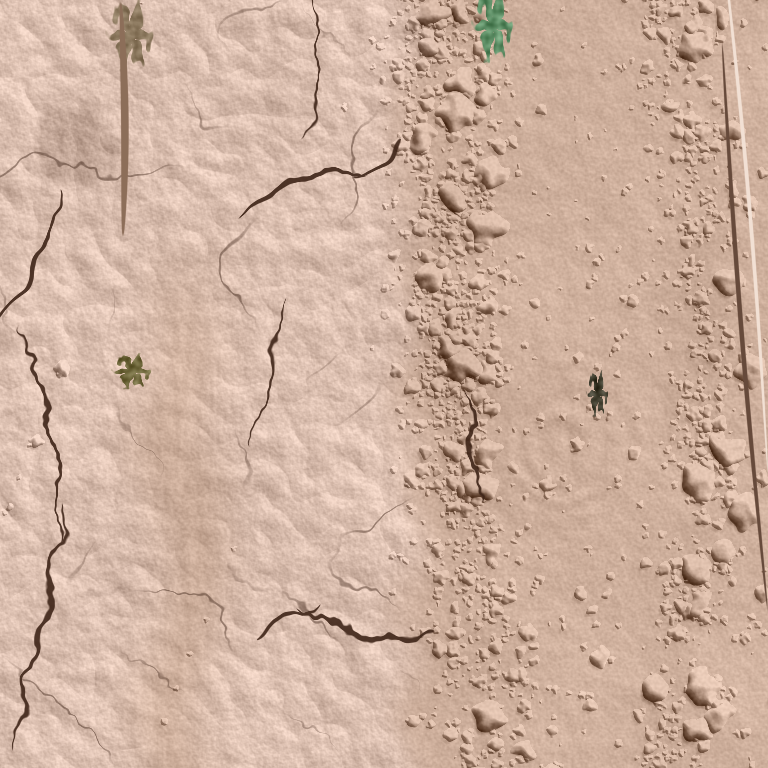
Write a three.js fragment shader that draws this texture.

```glsl
varying vec2 vUv;

float hash(vec2 p) { return fract(sin(dot(p, vec2(127.1, 311.7))) * 43758.5); }

float cornerSlope(vec2 cell, vec2 offset) {
  float angle = 6.2832 * hash(cell);
  return dot(vec2(cos(angle), sin(angle)), offset);
}

float noise(vec2 p) {
  vec2 i = floor(p), f = p - i, e = vec2(1.0, 0.0);
  vec2 u = f * f * f * (f * (f * 6.0 - 15.0) + 10.0);
  return mix(mix(cornerSlope(i, f), cornerSlope(i + e, f - e), u.x),
             mix(cornerSlope(i + e.yx, f - e.yx), cornerSlope(i + 1.0, f - 1.0), u.x), u.y);
}

float fbm(vec2 p) {
  float sum = 0.0, gain = 0.5;
  for (int i = 0; i < 5; i++) {
    sum += gain * noise(p);
    p = mat2(1.6, 1.2, -1.2, 1.6) * p + 3.7;
    gain *= 0.5;
  }
  return sum;
}

float band(float x, float centre, float width) {
  float d = (x - centre) / width;
  return exp(-d * d);
}

// Share of ground strewn with loose clods
float clodCover(vec2 p) {
  float ridge = band(p.x, 0.575 + 0.07 * pow(max(1.0 - p.y, 0.0), 3.0), 0.055) * (0.45 + 0.5 * p.y);
  float verge = band(p.x, 0.86 + 0.05 * sin(3.0 * p.y), 0.04) * 0.5;
  return (ridge + verge) * (1.0 + 1.5 * noise(p * 11.0)) + 0.04 * smoothstep(0.5, 0.6, p.x);
}

float clods(vec2 p, float scale, float share) {
  vec2 g = p * scale;
  g += 0.4 * vec2(noise(g * 1.6), noise(g * 1.6 + 31.0));
  float top = 0.0;
  for (int j = -1; j <= 1; j++) {
    for (int i = -1; i <= 1; i++) {
      vec2 cell = floor(g) + vec2(i, j);
      vec2 centre = cell + 0.2 + 0.6 * vec2(hash(cell + 5.3), hash(cell + 9.1));
      float radius = 0.2 + 0.4 * hash(cell + 2.7), d = length(g - centre) / radius;
      top = max(top, step(hash(cell + scale), share * clodCover(cell / scale)) * radius * (1.0 - d * d));
    }
  }
  return 0.6 * top / scale;
}

float crustArea(vec2 p) { return 1.0 - smoothstep(0.5, 0.57, p.x + 0.05 * noise(p * 9.0)); }

float trackArea(vec2 p) {
  return band(p.x + 0.05 * noise(p * 6.0), 0.24, 0.055) * (1.0 - smoothstep(0.5, 0.75, p.y));
}

float relief(vec2 p) {
  float crust = crustArea(p) * (1.0 - 0.7 * trackArea(p));
  float h = mix(0.0024, 0.0045, crust) * fbm(p * 25.0) + 0.005 * crust * abs(noise(p * 20.0 + 7.0));
  vec2 tread = p - vec2(0.73, 0.42);
  h += 0.0007 * sin(length(tread) * 190.0 + 5.0 * noise(p * 14.0)) * exp(-dot(tread, tread) * 130.0);
  return h + max(clods(p, 26.0, 0.6), max(clods(p, 55.0, 0.9), clods(p, 110.0, 0.9)));
}

// Tapered line between two ends, bowed sideways
float stroke(vec2 p, vec4 ends, float bow, float width) {
  vec2 span = ends.zw - ends.xy, along = normalize(span), q = p - ends.xy;
  float taper = sin(3.1416 * clamp(dot(q, along) / length(span), 0.0, 1.0));
  float d = abs(dot(q, vec2(-along.y, along.x)) - bow * taper) - width * sqrt(max(taper, 0.0));
  return (1.0 - smoothstep(-0.001, 0.001, d)) * smoothstep(0.0, 0.08, taper);
}

float cracks(vec2 p) {
  vec2 q = p + 0.018 * vec2(noise(p * 22.0), noise(p * 22.0 + 40.0)) + 0.005 * noise(p * 80.0);
  float c = stroke(q, vec4(0.31, 0.715, 0.48, 0.775), 0.02, 0.0042);
  c = max(c, stroke(q, vec4(0.46, 0.77, 0.53, 0.82), -0.005, 0.003));
  c = max(c, stroke(q, vec4(0.33, 0.17, 0.42, 0.21), 0.01, 0.003));
  c = max(c, stroke(q, vec4(0.39, 0.215, 0.565, 0.175), -0.022, 0.004));
  c = max(c, stroke(q, vec4(0.08, 0.75, -0.02, 0.57), 0.02, 0.0035));
  c = max(c, stroke(q, vec4(0.03, 0.58, 0.08, 0.29), 0.01, 0.0028));
  c = max(c, stroke(q, vec4(0.09, 0.34, 0.015, 0.02), 0.0, 0.0028));
  c = max(c, stroke(q, vec4(0.375, 0.62, 0.33, 0.42), 0.0, 0.0018));
  c = max(c, stroke(q, vec4(0.4, 1.02, 0.395, 0.81), 0.02, 0.0017));
  c = max(c, stroke(q, vec4(0.61, 0.5, 0.63, 0.35), -0.004, 0.003));
  float hairline = 1.0 - smoothstep(0.003, 0.016, abs(noise(q * 6.5 + 2.0)));
  return max(c, 0.5 * hairline * crustArea(p) * smoothstep(-0.05, 0.3, noise(p * 7.0 + 15.0)));
}

float plant(vec2 p, vec2 centre, vec2 size) {
  vec2 q = (p - centre) / size;
  float rim = 0.3 + 0.7 * abs(cos(3.0 * atan(q.y, q.x) + 2.0 * noise(q * 2.0))) + 0.3 * noise(q * 4.0);
  return 1.0 - smoothstep(rim - 0.12, rim + 0.06, length(q));
}

void main() {
  vec2 p = vUv, toLight = vec2(0.6, 0.8);
  float crust = crustArea(p), track = trackArea(p), h = relief(p);
  // Slope light and short shadows
  float slope = (h - relief(p + toLight * 0.002)) / 0.002;
  float shadow = max(relief(p + toLight * 0.008) - h - 0.0015, 0.0);
  float tone = mix(-0.005, 0.04, crust) - 0.06 * track - 0.05 * min(clodCover(p), 1.0);
  tone += clamp(0.42 * slope, -0.28, 0.09) - min(shadow * 28.0, 0.25);
  tone += 0.07 * fbm(p * 5.0) + 0.06 * noise(p * 230.0) + 0.05 * track * noise(p * vec2(90.0, 12.0));
  tone -= 0.09 * (1.0 - smoothstep(0.04, 0.06, length(p - vec2(0.1, 0.81)) + 0.02 * noise(p * 25.0)));
  vec3 color = vec3(0.82, 0.71, 0.65) + tone - vec3(0.0, 0.01, 0.025) * max(track, 1.0 - crust);
  color = mix(color, vec3(0.24, 0.14, 0.09), 0.9 * cracks(p));
  // Sparse plants
  float mottle = 0.25 * noise(p * 110.0);
  color = mix(color, vec3(0.42, 0.36, 0.24) + mottle, 0.7 * plant(p, vec2(0.17, 0.955), vec2(0.03, 0.05)));
  color = mix(color, vec3(0.44, 0.41, 0.24) + mottle, plant(p, vec2(0.172, 0.517), vec2(0.025)));
  color = mix(color, vec3(0.27, 0.26, 0.2) + mottle, plant(p, vec2(0.778, 0.488), vec2(0.014, 0.032)));
  color = mix(color, vec3(0.36, 0.55, 0.39) + mottle, plant(p, vec2(0.642, 0.968), vec2(0.026, 0.052)));
  // Stick, root and string
  color = mix(color, vec3(0.55, 0.43, 0.35), stroke(p, vec4(0.157, 1.0, 0.16, 0.69), 0.004, 0.005));
  color = mix(color, vec3(0.4, 0.29, 0.23), stroke(p, vec4(0.94, 0.95, 1.0, 0.2), -0.005, 0.003));
  color = mix(color, vec3(0.95, 0.88, 0.83), stroke(p, vec4(0.938, 1.1, 1.0, 0.38), 0.006, 0.0025));
  gl_FragColor = vec4(clamp(color, 0.0, 1.0), 1.0);
}
```
